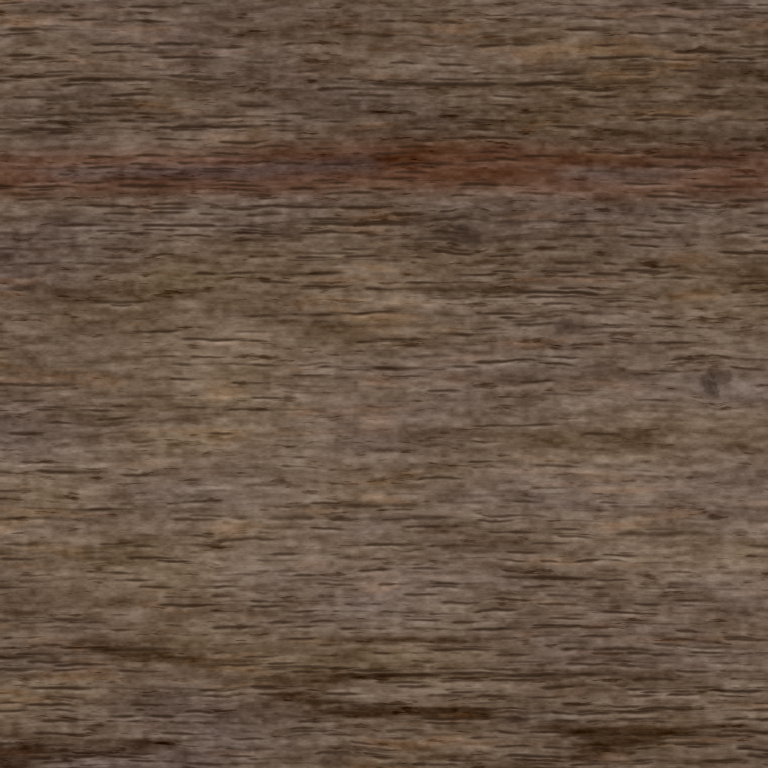
Give the GLSL for this texture, as a Shadertoy shader.

```glsl
float hash(vec2 cell) {
    uvec2 q = uvec2(ivec2(cell)) * uvec2(1597334673u, 3812015801u);
    uint n = (q.x ^ q.y) * 1597334673u;
    n = (n ^ (n >> 15)) * 2246822519u;
    return float((n ^ (n >> 13)) >> 8) / 16777216.0;
}

float noise(vec2 p) {
    vec2 i = floor(p), f = fract(p);
    f = f * f * (3.0 - 2.0 * f);
    return mix(mix(hash(i), hash(i + vec2(1, 0)), f.x),
               mix(hash(i + vec2(0, 1)), hash(i + vec2(1, 1)), f.x), f.y);
}

float fbm(vec2 p) {
    float sum = 0.0, weight = 0.53;
    for (int i = 0; i < 4; i++) {
        sum += weight * noise(p);
        p = p * 2.03 + vec2(17.3, 9.1);
        weight *= 0.5;
    }
    return sum;
}

// Tapered, broken horizontal splits, one candidate per cell of a staggered grid
float cracks(vec2 p, vec2 cells, float density, float thickness, float pixel) {
    float row = floor(p.y * cells.y);
    float x = p.x * cells.x + 9.0 * hash(vec2(row, cells.y));
    vec2 id = vec2(floor(x), row);
    float along = fract(x);
    float taper = smoothstep(0.0, 0.15, along) * (1.0 - smoothstep(0.6, 1.0, along));
    float center = 0.3 + 0.4 * hash(id + cells.yx);
    float d = abs(fract(p.y * cells.y) - center) / cells.y;
    float breaks = noise(vec2(p.x * 38.0, row + cells.y));
    float width = thickness * taper * (0.3 + 1.2 * breaks);
    float chance = hash(id + cells);
    float present = smoothstep(chance, chance + 0.25, density);
    present *= 0.35 + 0.65 * smoothstep(0.2, 0.6, breaks);
    return present * taper * (1.0 - smoothstep(0.0, width + pixel, d));
}

void mainImage(out vec4 fragColor, in vec2 fragCoord) {
    vec2 uv = fragCoord / iResolution.y;
    float pixel = 1.0 / iResolution.y;

    // Ragged knots push the grain aside
    vec2 p = uv;
    float knots = 0.0;
    vec2 ragged = vec2(fbm(uv * 60.0), fbm(uv * 60.0 + 40.0)) - 0.5;
    for (int i = 0; i < 8; i++) {
        float k = float(i);
        vec2 d = uv - vec2(hash(vec2(k, 31)), hash(vec2(k, 57))) + 0.022 * ragged;
        float size = mix(0.005, 0.014, hash(vec2(k, 83)));
        float r = length(d * vec2(0.8, 1.0)) / size;
        knots += (1.0 - smoothstep(0.2, 1.3, r)) * (0.75 + 0.25 * cos(r * 7.0));
        knots += 0.25 * exp(-dot(d * vec2(0.3, 1.0), d * vec2(0.3, 1.0)) / (size * size));
        p.y -= 0.35 * d.y * exp(-r * r * 0.2);
    }
    p.y += 0.012 * (fbm(uv * vec2(3, 5)) - 0.5) + 0.005 * (fbm(uv * vec2(28, 40)) - 0.5);

    // Grain from broad stains down to fine fibres and pits
    float stain = fbm(p * vec2(4, 11) + 3.0) - 0.5;
    float streak = fbm(p * vec2(6, 55) + 20.0) - 0.5;
    float fibre = fbm(p * vec2(24, 150) + 50.0) - 0.5;
    float pits = fbm(uv * vec2(95, 150) + 11.0) - 0.5;
    float tone = 0.13 * stain + 0.14 * streak + 0.2 * fibre + 0.17 * pits;

    // Pale middle, worn lower edge, dim strip under the rust
    float lower = 1.0 - smoothstep(0.05, 0.28, uv.y);
    float upper = smoothstep(0.6, 0.68, uv.y);
    tone += 0.032 - 0.045 * lower - 0.045 * upper;
    tone += 0.015 * smoothstep(0.8, 0.95, uv.y);

    // Dark splits at several scales, with a pale lip below
    float patchy = fbm(uv * vec2(3, 5) + 70.0) - 0.5;
    float wear = 0.17 + 0.25 * lower + 0.1 * upper + 0.9 * patchy;
    float split = 0.0, lip = 0.0;
    for (int i = 0; i < 5; i++) {
        float k = float(i);
        vec2 cells = floor(vec2(2.0 + 3.5 * k, 14.0 * pow(1.6, k)));
        float thickness = 0.0036 / (1.0 + 0.35 * k);
        float density = wear + 0.05 * k;
        split = max(split, cracks(p, cells, density, thickness, pixel) * (1.0 - 0.08 * k));
        lip = max(lip, cracks(p + vec2(0, 0.004), cells, density, thickness, pixel));
    }
    float soot = smoothstep(0.55, 0.8, fbm(p * vec2(5, 42) + 90.0));
    float ticks = smoothstep(0.64, 0.85, fbm(p * vec2(32, 170) + 210.0));
    tone -= soot * (0.05 + 0.12 * lower) + 0.12 * ticks;
    tone += 0.035 * lip * (1.0 - split);

    // Brown base with faint olive, violet and ochre casts
    vec3 color = vec3(0.4, 0.328, 0.27) + tone;
    color += (fbm(p * vec2(4, 14) + 130.0) - 0.5) * vec3(0.015, 0.005, -0.06);
    color += smoothstep(0.58, 0.85, fbm(p * vec2(10, 60) + 160.0)) * vec3(0.05, 0.025, 0.005);

    // Rusty band with a greyer core
    float offset = abs(p.y - 0.778 + 0.025 * stain);
    float band = 1.0 - smoothstep(0.008, 0.044, offset);
    float core = (1.0 - smoothstep(0.0, 0.02, offset)) * smoothstep(0.35, 0.6, noise(uv * vec2(5, 12)));
    vec3 rust = mix(vec3(0.38, 0.25, 0.185), vec3(0.34, 0.26, 0.235), core) + tone * 0.8;
    color = mix(color, rust, band * clamp(0.75 + 0.7 * patchy, 0.0, 1.0));

    color = mix(color, vec3(0.17, 0.115, 0.075), 0.85 * split);
    color = mix(color, vec3(0.21, 0.16, 0.13), 0.65 * clamp(knots, 0.0, 1.0));
    fragColor = vec4(clamp(color, 0.0, 1.0), 1.0);
}
```
